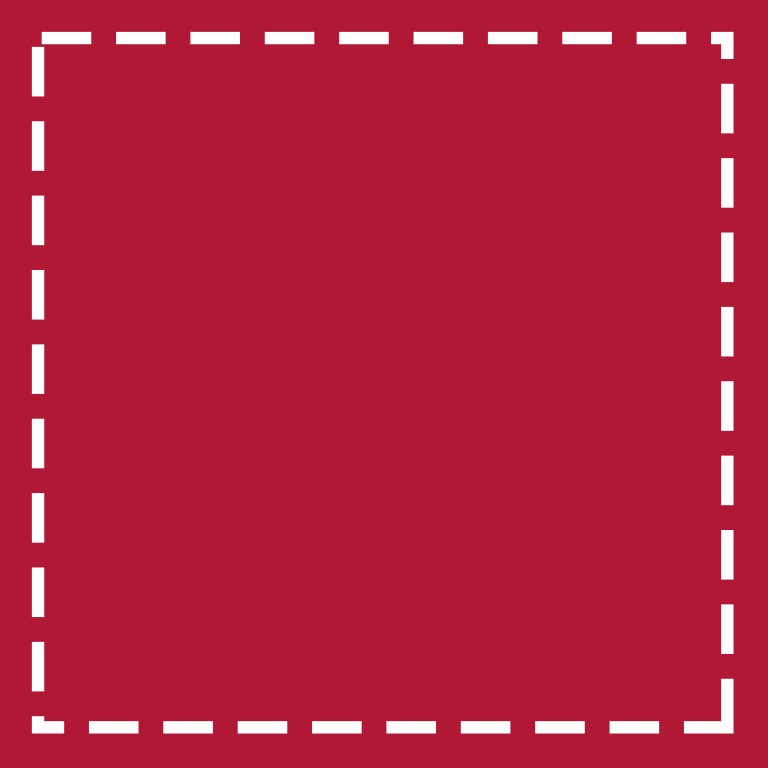
A WebGL 2 fragment shader for this background:

```glsl
#version 300 es
precision highp float;

uniform vec2 u_resolution;
out vec4 outColor;

const vec3 CRIMSON = vec3(0.695, 0.094, 0.212);
const vec3 WHITE = vec3(1.0, 0.995, 0.995);
const vec2 FRAME_CENTER = vec2(0.4983, 0.5017);
const float FRAME_SIDE = 0.9136;
const float STROKE_WIDTH = 0.0161;
const float DASH_PERIOD = 0.09684;
const float DASH_LENGTH = DASH_PERIOD * 2.0 / 3.0;

// Signed distance to the nearest dash end, positive inside a dash
float dashDistance(float travel) {
    float fromMiddle = mod(travel - 0.5 * DASH_LENGTH + 0.5 * DASH_PERIOD, DASH_PERIOD)
                     - 0.5 * DASH_PERIOD;
    return 0.5 * DASH_LENGTH - abs(fromMiddle);
}

float coverage(float inside, float pixel) {
    return clamp(inside / pixel + 0.5, 0.0, 1.0);
}

// Dashes run clockwise from the lower right corner, inside the outer edge
float dashedFrame(vec2 q, float pixel) {
    float halfSide = 0.5 * FRAME_SIDE;
    float mask = 0.0;
    for (int side = 0; side < 4; side++) {
        float along = halfSide - q.x;
        float depth = q.y + halfSide;
        float band = min(depth, STROKE_WIDTH - depth);
        float ends = min(along, FRAME_SIDE - along);
        float dash = min(ends, dashDistance(along + float(side) * FRAME_SIDE));
        mask = max(mask, coverage(band, pixel) * coverage(dash, pixel));
        q = vec2(-q.y, q.x);
    }
    return mask;
}

void main() {
    float canvas = min(u_resolution.x, u_resolution.y);
    vec2 p = (gl_FragCoord.xy - 0.5 * u_resolution) / canvas + 0.5;
    float frame = dashedFrame(p - FRAME_CENTER, 1.0 / canvas);
    outColor = vec4(mix(CRIMSON, WHITE, frame), 1.0);
}
```
